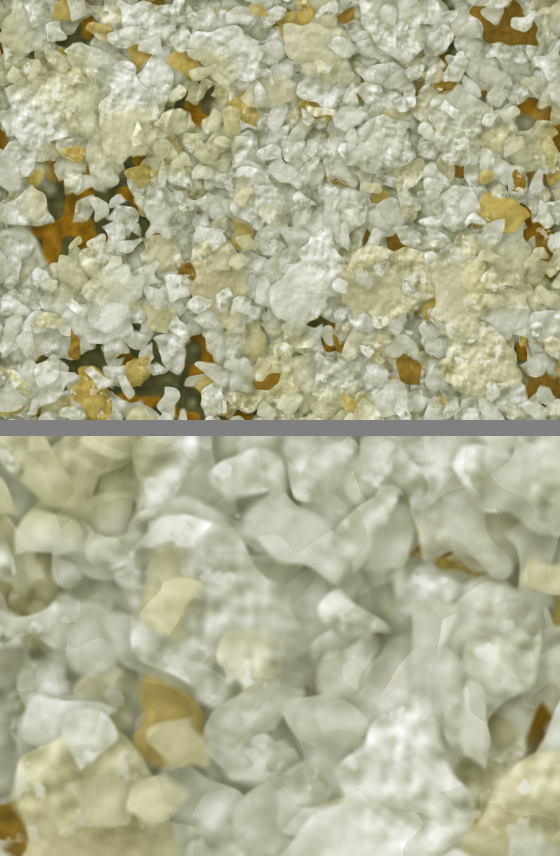
Top, the full canvas; bottom, a detail of the centre.
Reproduce this texture procedurally as a Shadertoy shader.

```glsl
// Pale quartz sand under a magnifier: layers of angular, translucent grains
// are painted from back to front over a dark bed. Each grain is a random
// polygon with crystal facets, crumpled relief, glints and a contact shadow.

const float TAU = 6.28319;
const int LAYERS = 8;
const vec2 LIGHT = vec2(-0.53, 0.85);
const vec3 WHITE = vec3(0.88, 0.89, 0.83);
const vec3 GREY  = vec3(0.77, 0.78, 0.69);
const vec3 CREAM = vec3(0.80, 0.78, 0.60);
const vec3 AMBER = vec3(0.75, 0.65, 0.31);
const vec3 BROWN = vec3(0.50, 0.37, 0.09);
const vec3 DARK  = vec3(0.31, 0.31, 0.18);

vec2 hash2(vec2 p) {
    vec3 q = fract(p.xyx * vec3(0.1031, 0.1030, 0.0973));
    q += dot(q, q.yzx + 33.33);
    return fract((q.xx + q.yz) * q.zy);
}

float noise(vec2 p) {
    vec2 i = floor(p), f = fract(p);
    f = f * f * (3.0 - 2.0 * f);
    float low  = mix(hash2(i).x, hash2(i + vec2(1, 0)).x, f.x);
    float high = mix(hash2(i + vec2(0, 1)).x, hash2(i + vec2(1, 1)).x, f.x);
    return mix(low, high, f.y);
}

float fbm(vec2 p) {
    return 0.55 * noise(p) + 0.3 * noise(p * 2.1 + 7.0) + 0.15 * noise(p * 4.3 + 19.0);
}

float smoothMax(float a, float b, float k) {
    float h = max(k - abs(a - b), 0.0) / k;
    return max(a, b) + 0.25 * h * h * k;
}

// Signed distance to an irregular six-sided chip
float chipDistance(vec2 q, vec2 seed, float size) {
    float d = -1.0;
    for (int k = 0; k < 6; k++) {
        vec2 h = hash2(seed + float(k) * vec2(7.0, 13.0));
        float a = (float(k) + 0.7 * h.x) * TAU / 6.0;
        d = smoothMax(d, dot(q, vec2(cos(a), sin(a))) - size * mix(0.6, 1.0, h.y), 0.1);
    }
    return d;
}

// Flat tilted faces: each cell of a Voronoi pattern gets its own slope
float facetLight(vec2 p) {
    vec2 cell = floor(p);
    float nearest = 9.0, tone = 0.0;
    for (int y = -1; y <= 1; y++)
    for (int x = -1; x <= 1; x++) {
        vec2 id = cell + vec2(x, y);
        vec2 h = hash2(id);
        vec2 v = p - id - h;
        if (dot(v, v) < nearest) {
            nearest = dot(v, v);
            tone = 2.0 * h.x - 1.0 + dot(v, h.yx - 0.5);
        }
    }
    return tone;
}

vec3 grainTint(vec2 h, vec2 p) {
    vec3 tint = mix(WHITE, GREY, 0.8 * h.y * h.y);
    tint = mix(tint, mix(CREAM, WHITE, 0.5 * h.y), step(0.79, h.x));
    tint = mix(tint, mix(AMBER, CREAM, 0.4 * h.y), step(0.94, h.x));
    tint = mix(tint, mix(BROWN, AMBER, 0.4 * h.y), step(0.98, h.x));
    float stain = smoothstep(0.5, 0.8, noise(p * 6.0 + 3.0));
    return tint * mix(vec3(1), vec3(0.97, 0.94, 0.76), 0.6 * stain);
}

vec3 shadeGrain(vec3 tint, vec2 p, vec2 seed, float depth, float facing) {
    vec2 w = p * 36.0 + seed * 5.0;
    // Sugary patches are rough and glinting, the rest is smooth and milky
    float rough = smoothstep(0.35, 0.7, noise(p * 13.0 + seed * 3.0));
    float facet = facetLight(p * 24.0 + seed * 3.0 + 0.7 * noise(w));
    float relief = fbm(w) - fbm(w + LIGHT * 0.35);
    float rim = 1.0 - smoothstep(0.0, 0.014, depth);
    float shade = 0.95 + 0.06 * facet + mix(0.3, 0.8, rough) * relief + 0.03 * facing
                + rim * (0.07 * facing - 0.03);
    float glint = rough * smoothstep(0.6, 0.76, fbm(w * 1.5 + 31.0));
    vec3 color = tint * pow(vec3(max(shade, 0.1)), vec3(1.0, 1.0, 1.35));
    return mix(color, vec3(0.96, 0.97, 0.94), 0.7 * glint);
}

// Zones where grains are sparse and the bed shows through
float gapZone(vec2 p) {
    float patches = 0.8 * noise(p * 6.5 + 41.0) + 0.2 * noise(p * 24.0);
    return smoothstep(0.6, 0.74, patches + 0.1 - 0.14 * p.x);
}

vec3 paintLayer(vec3 color, vec2 p, float scale, float presence, float layer) {
    vec2 warp = vec2(noise(p * 32.0 + layer), noise(p * 32.0 + 57.0 + layer)) - 0.5;
    vec2 g = (p + 0.026 * warp) * scale;
    for (int y = -1; y <= 1; y++)
    for (int x = -1; x <= 1; x++) {
        vec2 id = floor(g) + vec2(x, y);
        vec2 seed = id + layer * vec2(37.0, 53.0);
        vec2 h = hash2(seed + 101.0), pick = hash2(seed + 211.0);
        vec2 center = id + 0.25 + 0.5 * h;
        if (pick.x > presence * (1.0 - 0.55 * gapZone(center / scale))) continue;

        float turn = TAU * pick.y;
        vec2 v = g - center;
        vec2 q = mat2(cos(turn), sin(turn), -sin(turn), cos(turn)) * v;
        q *= vec2(1.25, 0.82);
        float d = chipDistance(q, seed, mix(0.38, 0.58, h.y)) / scale;
        if (d > 0.035) continue;

        float facing = dot(v, LIGHT) / (length(v) + 0.15);
        float shadow = 1.0 - smoothstep(0.0, 0.02, d + 0.008 * facing);
        color *= 1.0 - shadow * vec3(0.11, 0.11, 0.14);
        vec3 tint = grainTint(hash2(seed + 307.0), p) * mix(0.94, 1.0, layer / float(LAYERS));
        float cover = 0.9 * (1.0 - smoothstep(-0.003, 0.003, d));
        if (cover > 0.0) color = mix(color, shadeGrain(tint, p, seed, -d, facing), cover);
    }
    return color;
}

void mainImage(out vec4 fragColor, in vec2 fragCoord) {
    vec2 p = fragCoord / iResolution.y;
    float scales[LAYERS] = float[](13.0, 16.0, 9.0, 13.0, 7.0, 15.0, 5.0, 20.0);
    float presence[LAYERS] = float[](0.95, 0.95, 0.9, 0.85, 0.6, 0.55, 0.45, 0.25);

    // Bed: dark hollows, rusty specks and dim grit
    vec3 bed = mix(DARK, BROWN, smoothstep(0.55, 0.65, noise(p * 24.0)));
    bed *= 0.7 + 0.6 * fbm(p * 40.0);
    vec3 color = mix(GREY * (0.75 + 0.4 * fbm(p * 45.0)), bed, gapZone(p));
    for (int i = 0; i < LAYERS; i++)
        color = paintLayer(color, p, scales[i], presence[i], float(i) + 1.0);
    fragColor = vec4(color, 1.0);
}
```
